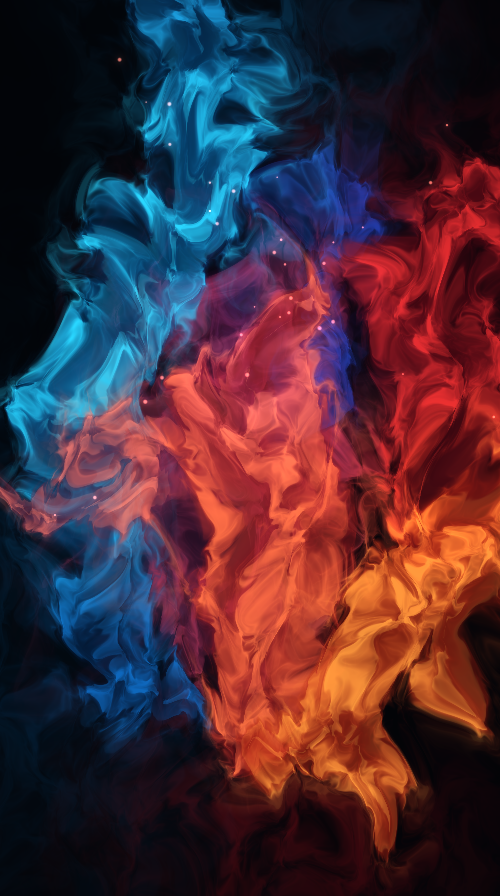
This background is drawn by a WebGL 1 fragment shader. Its source:

```glsl
precision highp float;
// Blue, crimson and orange smoke plumes curling together over a near-black ground, with embers.
uniform vec2 u_resolution;

vec2 hash2(vec2 p) {
  p = vec2(dot(p, vec2(127.1, 311.7)), dot(p, vec2(269.5, 183.3)));
  return fract(sin(p) * 43758.55);
}

float gradientDot(vec2 cell, vec2 f, vec2 corner) {
  float angle = 6.2832 * hash2(cell + corner).x;
  return dot(vec2(cos(angle), sin(angle)), f - corner);
}

// Gradient noise, roughly -0.7 to 0.7
float noise(vec2 p) {
  vec2 i = floor(p), f = fract(p);
  vec2 u = f * f * f * (f * (f * 6.0 - 15.0) + 10.0);
  return mix(mix(gradientDot(i, f, vec2(0, 0)), gradientDot(i, f, vec2(1, 0)), u.x),
             mix(gradientDot(i, f, vec2(0, 1)), gradientDot(i, f, vec2(1, 1)), u.x), u.y);
}

// Repeated displacement rolls straight strokes into curls
vec2 curl(vec2 p, float seed) {
  float amp = 0.054, freq = 9.0;
  for (int i = 0; i < 5; i++) {
    vec2 s = p * freq * vec2(1.0, 0.75) + seed;
    p += amp * vec2(noise(s), noise(s + 37.4));
    amp *= 0.57;
    freq *= 1.87;
  }
  return p;
}

// Thin bright creases inside the smoke, 0 to 1
float folds(vec2 p) {
  float sum = 0.0, amp = 0.5;
  p *= vec2(14.0, 9.0);
  for (int i = 0; i < 5; i++) {
    sum += amp * abs(noise(p));
    p = p * 1.9 + 13.7;
    amp *= 0.62;
  }
  return smoothstep(0.1, 0.9, 1.0 - 2.2 * sum);
}

// Tapered stroke field: 1 on its spine, 0 at its border
float stroke(vec2 p, vec2 a, vec2 b, float ra, float rb) {
  vec2 ab = b - a;
  float t = clamp(dot(p - a, ab) / dot(ab, ab), 0.0, 1.0);
  return 1.0 - length(p - a - ab * t) / mix(ra, rb, t);
}

// Lays one plume over the colour below: outer haze, body, sharp inner sheets and a lit rim
vec3 smoke(vec3 below, float field, float fold, vec3 shade, vec3 light, float opacity) {
  float haze = 0.35 * fold * smoothstep(-0.8, 0.3, field);
  float body = smoothstep(0.0, 0.5, field + 0.4 * (fold - 0.5)) * mix(0.65, 1.0, fold);
  float layer = fract(field * 2.0 + 0.5 * fold);
  float sheet = smoothstep(0.0, 0.1, layer) * pow(1.0 - layer, 1.5);
  float rim = exp(-pow((field - 0.15) / 0.05, 2.0));
  float lit = 0.8 * fold * fold + 0.45 * sheet + 0.35 * rim * fold + 0.14 * field - 0.05;
  return mix(below, mix(shade, light, clamp(lit, 0.0, 1.15)), max(haze, body * opacity));
}

float blob(vec2 p, vec2 center, vec2 size) {
  vec2 d = (p - center) / size;
  return exp(-dot(d, d));
}

void main() {
  vec2 p = gl_FragCoord.xy / u_resolution.y;
  p.x *= 0.5586 * u_resolution.y / u_resolution.x;
  vec2 q = curl(p, 2.3), w = curl(p, 19.1), v = curl(p, 51.6);
  float foldQ = folds(q), foldW = folds(w + 4.0), foldV = folds(v + 9.0);

  // Dark ground with faint coloured haze
  vec3 col = vec3(0.008, 0.014, 0.028);
  col += vec3(0.01, 0.13, 0.21) * (0.2 + foldQ) * blob(q, vec2(0.29, 0.92), vec2(0.14, 0.13));
  col += vec3(0.0, 0.07, 0.12) * (0.3 + foldQ) * blob(q, vec2(0.08, 0.3), vec2(0.16, 0.26));
  col += vec3(0.28, 0.01, 0.04) * (0.2 + foldW) * blob(w, vec2(0.51, 0.68), vec2(0.16, 0.2));
  col += vec3(0.22, 0.015, 0.025) * (0.1 + foldW) * blob(w, vec2(0.33, 0.07), vec2(0.19, 0.1));

  // Violet and magenta veil in the middle
  float f = stroke(w, vec2(0.29, 0.64), vec2(0.24, 0.36), 0.15, 0.15);
  col = smoke(col, f, foldW, vec3(0.2, 0.05, 0.16), vec3(0.7, 0.22, 0.38), 0.85);

  // Indigo puffs
  f = max(stroke(q, vec2(0.33, 0.77), vec2(0.38, 0.77), 0.055, 0.05),
          stroke(q, vec2(0.36, 0.68), vec2(0.345, 0.56), 0.035, 0.05));
  col = smoke(col, f, foldQ, vec3(0.03, 0.06, 0.24), vec3(0.14, 0.26, 0.76), 0.75);

  // Blue plume, from the top down the left side
  f = stroke(q, vec2(0.2, 1.02), vec2(0.215, 0.87), 0.075, 0.08);
  f = max(f, stroke(q, vec2(0.215, 0.87), vec2(0.25, 0.79), 0.08, 0.085));
  f = max(f, stroke(q, vec2(0.25, 0.79), vec2(0.17, 0.7), 0.085, 0.08));
  f = max(f, stroke(q, vec2(0.17, 0.7), vec2(0.07, 0.53), 0.08, 0.065));
  f = max(f, stroke(q, vec2(0.06, 0.53), vec2(0.12, 0.41), 0.06, 0.05));
  f = max(f, stroke(q, vec2(0.12, 0.41), vec2(0.12, 0.25), 0.05, 0.065));
  f = max(f, stroke(q, vec2(0.12, 0.25), vec2(0.21, 0.2), 0.06, 0.045));
  float glow = smoothstep(0.25, 0.55, p.y) * (1.0 - 0.55 * smoothstep(0.86, 1.0, p.y));
  col = smoke(col, f, foldQ, mix(vec3(0.01, 0.08, 0.2), vec3(0.01, 0.29, 0.54), glow),
              mix(vec3(0.05, 0.38, 0.7), vec3(0.15, 0.82, 1.0), glow), 0.94);

  // Crimson column on the right
  f = max(stroke(w, vec2(0.54, 0.78), vec2(0.47, 0.66), 0.06, 0.085),
          stroke(w, vec2(0.49, 0.65), vec2(0.5, 0.44), 0.09, 0.1));
  col = smoke(col, f, foldW, vec3(0.32, 0.02, 0.07), vec3(0.88, 0.17, 0.18), 0.88);

  // Scarlet heart with a rose arm reaching left
  f = max(stroke(v, vec2(0.11, 0.51), vec2(0.25, 0.5), 0.055, 0.08),
          stroke(v, vec2(0.02, 0.46), vec2(0.16, 0.43), 0.025, 0.05));
  col = smoke(col, f, foldV, vec3(0.42, 0.12, 0.24), vec3(0.98, 0.45, 0.42), 0.82);
  f = max(stroke(v, vec2(0.33, 0.68), vec2(0.28, 0.52), 0.03, 0.09),
          stroke(v, vec2(0.27, 0.52), vec2(0.31, 0.38), 0.11, 0.13));
  f = max(f, stroke(v, vec2(0.31, 0.38), vec2(0.29, 0.2), 0.13, 0.075));
  col = smoke(col, f, foldV, vec3(0.6, 0.07, 0.11), vec3(1.0, 0.42, 0.26), 0.93);

  // Orange flames at the lower right
  f = max(stroke(w, vec2(0.53, 0.41), vec2(0.45, 0.32), 0.085, 0.095),
          stroke(w, vec2(0.45, 0.32), vec2(0.39, 0.18), 0.095, 0.07));
  f = max(f, stroke(w, vec2(0.39, 0.19), vec2(0.28, 0.15), 0.06, 0.035));
  f = max(f, stroke(w, vec2(0.41, 0.19), vec2(0.43, 0.08), 0.06, 0.035));
  f = max(f, stroke(w, vec2(0.53, 0.38), vec2(0.51, 0.23), 0.07, 0.035));
  col = smoke(col, f, foldW, vec3(0.66, 0.11, 0.06), vec3(1.0, 0.56, 0.22), 0.92);

  // Warm and violet light cast through the smoke
  col += vec3(0.16, 0.05, 0.01) * foldW * blob(p, vec2(0.48, 0.45), vec2(0.1, 0.09));
  col += vec3(0.05, 0.03, 0.2) * foldV * blob(p, vec2(0.29, 0.6), vec2(0.1, 0.1));

  // Embers, densest beside the indigo puffs
  for (int i = 0; i < 32; i++) {
    vec2 h = hash2(vec2(float(i), 7.3)) - 0.5;
    vec2 spot = vec2(0.35, 0.7) + h * (0.15 + 1.1 * abs(h.yx));
    float size = 0.001 + 0.0025 * hash2(h).x, d = length(p - spot);
    col += vec3(1.0, 0.5, 0.42) * (0.7 * smoothstep(size, size * 0.3, d) + 0.15 * exp(-d / size));
  }
  gl_FragColor = vec4(clamp(col, 0.0, 1.0), 1.0);
}
```
